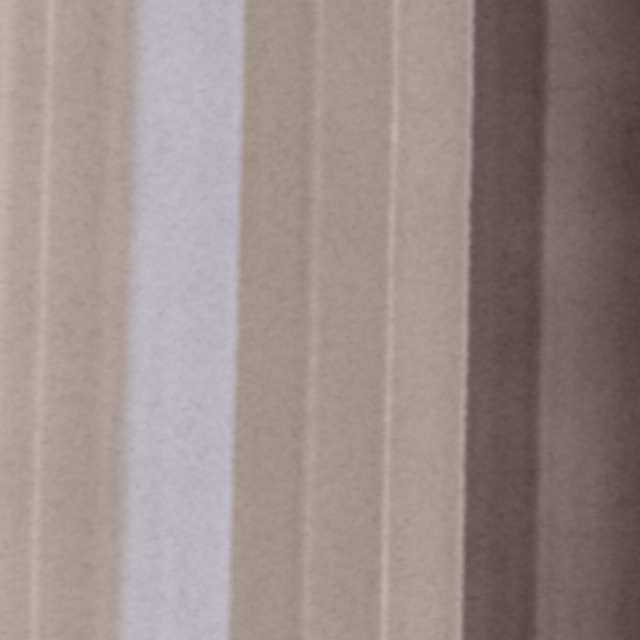
A WebGL 2 fragment shader for this texture:

```glsl
#version 300 es
precision highp float;

#define FOLD_START 0.370
#define FOLD_PITCH 0.120
#define LEFT_START 0.066
#define LEFT_PITCH 0.103
#define SHEER_LEFT 0.201
#define SHADE_START 0.730
#define LINE_WIDTH 0.0065
#define GRAIN 0.052
#define BLOTCH 0.060

uniform vec2 u_resolution;
out vec4 outColor;

const vec3 CREAM = vec3(0.702, 0.642, 0.602);
const vec3 TAUPE = vec3(0.642, 0.583, 0.555);
const vec3 SHEER = vec3(0.730, 0.712, 0.742);
const vec3 SHADOW = vec3(0.372, 0.320, 0.314);
const vec3 UMBER = vec3(0.452, 0.400, 0.386);
const vec3 DEEP = vec3(0.335, 0.285, 0.277);
const vec3 CREASE = vec3(0.078, 0.080, 0.088);

float hash(vec2 p) {
    vec3 q = fract(p.xyx * 0.1031);
    q += dot(q, q.yzx + 33.33);
    return fract((q.x + q.y) * q.z);
}

float noise(vec2 p) {
    vec2 i = floor(p), f = fract(p);
    f = f * f * (3.0 - 2.0 * f);
    return mix(mix(hash(i), hash(i + vec2(1, 0)), f.x),
               mix(hash(i + vec2(0, 1)), hash(i + vec2(1, 1)), f.x), f.y);
}

float fbm(vec2 p) {
    float sum = 0.0, amp = 0.5;
    for (int i = 0; i < 3; i++) {
        sum += amp * (noise(p) - 0.5);
        p = mat2(1.6, 1.2, -1.2, 1.6) * p + 7.3;
        amp *= 0.5;
    }
    return sum;
}

// Soft step across an edge of the given half-width
float edge(float at, float blur, float x) {
    return smoothstep(at - blur, at + blur, x);
}

float ridge(float d, float width) {
    return exp(-d * d / (width * width));
}

void main() {
    vec2 uv = gl_FragCoord.xy / u_resolution;

    // Folds lean, more strongly on the left, with slightly ragged lines
    float x = uv.x - (uv.y - 0.5) * mix(0.030, 0.015, uv.x);
    x += 0.002 * (noise(vec2(uv.x * 5.0, uv.y * 6.0)) - 0.5);
    x += 0.0022 * (noise(uv * vec2(60.0, 90.0)) - 0.5);

    // Panels from left to right
    float shade = edge(SHADE_START, 0.007, x);
    float lastFold = FOLD_START + 4.0 * FOLD_PITCH;
    vec3 color = mix(CREAM, TAUPE, 0.75 * edge(0.085, 0.11, x));
    color = mix(color, SHEER, edge(SHEER_LEFT, 0.018, x));
    vec3 pleats = TAUPE + 0.032 * (smoothstep(FOLD_START, SHADE_START, x) - 0.45);
    color = mix(color, pleats, edge(FOLD_START, 0.009, x));
    vec3 shadow = SHADOW + 0.022 * (1.0 - edge(0.772, 0.010, x));
    color = mix(color, shadow, shade);
    vec3 lastPanel = mix(UMBER, DEEP, smoothstep(0.89, 1.02, x + 0.035 * (uv.y - 0.3)));
    color = mix(color, lastPanel, edge(lastFold, 0.010, x));

    // Creases on the left panel, the second one softer
    for (int k = 0; k < 2; k++) {
        float soft = float(k);
        float d = x - LEFT_START - LEFT_PITCH * soft;
        color += CREASE * mix(0.65, 0.25, soft) * ridge(d, LINE_WIDTH * mix(1.3, 2.4, soft));
        color -= 0.016 * ridge(d + 0.025, 0.018);
    }
    color += CREASE * 0.5 * ridge(x + 0.005, 0.013);

    // Evenly pitched creases, each with a shaded side and a lit side
    for (int k = 0; k < 5; k++) {
        float d = x - FOLD_START - FOLD_PITCH * float(k);
        float blurred = k == 1 || k == 4 ? 1.5 : 1.0;
        float strength = k == 0 ? 0.15 : (k == 1 ? 0.55 : (k == 4 ? 0.45 : 0.95));
        float wear = 0.6 + 0.4 * noise(vec2(float(k) * 9.0, uv.y * 14.0))
                   + 0.4 * noise(vec2(float(k) * 5.0, uv.y * 70.0));
        color += CREASE * strength * wear * ridge(d, LINE_WIDTH * blurred);
        color -= 0.024 * ridge(d + 0.018, 0.014) * step(0.5, float(k));
        color += 0.010 * ridge(d - 0.028, 0.024);
    }

    // Cool rim of the sheer band and warm rim beside it
    color += vec3(0.004, 0.010, 0.022) * ridge(x - FOLD_START + 0.012, 0.008);
    color += vec3(0.008, 0.010, -0.004) * ridge(x - FOLD_START - 0.012, 0.010);

    // Faint vertical streaks and cloudy patches, stronger in shade
    float streak = noise(vec2(x * 44.0, uv.y * 1.2)) - 0.5;
    color += mix(0.018, 0.022, shade) * streak;
    color += BLOTCH * mix(0.5, 1.3, shade) * fbm(uv * vec2(6.0, 8.0) + 3.0);

    // Felted grain: fine slanted fibres with sparse soft pits
    vec2 weave = uv * vec2(100.0, 125.0) + vec2(uv.y, -uv.x) * 35.0;
    color += GRAIN * fbm(weave);
    color += 0.012 * (noise(weave * 2.1 + 17.0) - 0.5);
    color -= 0.018 * smoothstep(0.62, 0.98, noise(weave * 0.8 + 41.0));

    outColor = vec4(clamp(color, 0.0, 1.0), 1.0);
}
```
